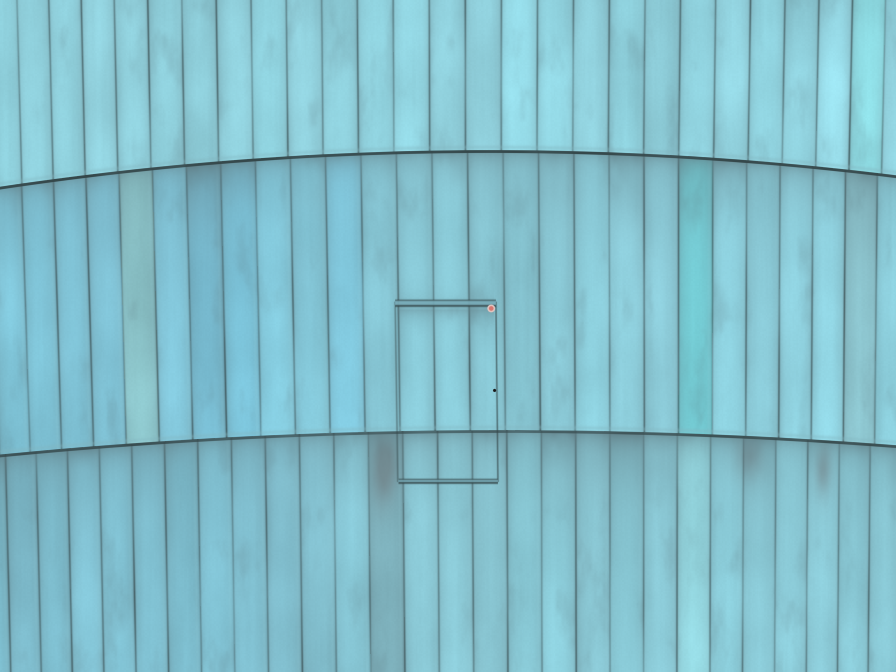
Reproduce this texture procedurally as a WebGL 1 fragment shader.

```glsl
precision highp float;
// Weathered blue-green metal cladding on a curved wall: three tiers of narrow
// panels, split by arched ledges, with a small framed hatch in the middle.
// Panels come from unrolling a cylinder; patina is layered value noise.

uniform vec2 u_resolution;

const vec3 SEAM_DARK = vec3(0.20, 0.27, 0.28);
const vec3 GRIME = vec3(0.37, 0.48, 0.51);
const vec3 RUST = vec3(0.43, 0.43, 0.44);
const float PANEL_ANGLE = 0.038;

float hash(vec2 p) {
  vec3 q = fract(vec3(p.xyx) * 0.1031);
  q += dot(q, q.yzx + 33.33);
  return fract((q.x + q.y) * q.z);
}

float noise(vec2 p) {
  vec2 i = floor(p), f = fract(p);
  f = f * f * (3.0 - 2.0 * f);
  return mix(mix(hash(i), hash(i + vec2(1.0, 0.0)), f.x),
             mix(hash(i + vec2(0.0, 1.0)), hash(i + 1.0), f.x), f.y);
}

float fbm(vec2 p) {
  float sum = 0.0, amp = 0.5;
  for (int i = 0; i < 4; i++) {
    sum += amp * noise(p);
    p = p * 2.03 + 17.1;
    amp *= 0.5;
  }
  return sum;
}

// Coverage of a stroke or disc: distance d, half width w, pixel size px.
float stroke(float d, float w, float px) {
  return 1.0 - smoothstep(w - 0.7 * px, w + 0.7 * px, abs(d));
}

float bell(float d, float w) { return exp(-d * d / (w * w)); }

float segment(vec2 p, vec2 a, vec2 b) {
  vec2 v = b - a;
  return length(p - a - v * clamp(dot(p - a, v) / dot(v, v), 0.0, 1.0));
}

float arch(float x, float centre, float top, float bend) {
  return top - bend * (x - centre) * (x - centre);
}

float same(float a, float b) { return 1.0 - step(0.5, abs(a - b)); }

float spot(vec2 p, vec2 centre, vec2 size) {
  vec2 q = (p - centre) / size;
  return exp(-dot(q, q));
}

// Base colour of one panel; tier 0 is the top, 2 the bottom.
vec3 panelColour(float tier, float id, float x) {
  float mid = same(tier, 1.0), low = same(tier, 2.0), top = same(tier, 0.0);
  vec3 c = top * vec3(0.572, 0.832, 0.880) + mid * vec3(0.555, 0.812, 0.865)
         + low * vec3(0.545, 0.795, 0.845);
  float left = 1.0 - smoothstep(0.30, 0.68, x);
  c += left * (mid * vec3(-0.045, -0.030, -0.005) + low * vec3(-0.040, -0.036, -0.018));
  c = mix(c, vec3(0.475, 0.760, 0.855), 0.6 * mid * max(same(id, -6.0), step(abs(id + 9.5), 0.6)));
  c = mix(c, vec3(0.570, 0.808, 0.830), mid * same(id, -12.0));
  c = mix(c, vec3(0.455, 0.805, 0.838), mid * same(id, 4.0));
  c = mix(c, vec3(0.555, 0.775, 0.812), mid * same(id, 9.0));
  c = mix(c, vec3(0.560, 0.870, 0.900), top * same(id, 9.0));
  c = mix(c, vec3(0.570, 0.825, 0.860), low * same(id, 4.0));
  c = mix(c, vec3(0.510, 0.720, 0.765), low * same(id, -5.0));
  float r = hash(vec2(id + 40.0, tier * 7.0 + 3.0));
  c.r += 0.012 * (hash(vec2(id + 71.0, tier + 11.0)) - 0.5);
  return c * (0.972 + 0.055 * r);
}

// Crisp dark gap, soft long shadow below, pale lip above; e is height over the edge.
vec3 ledge(vec3 c, float e, float dirt, float depth, float px) {
  float below = 1.0 - smoothstep(-px, px, e), drop = min(e, 0.0);
  c = mix(c, GRIME, below * (0.42 * exp(drop / 0.014) + (0.10 + 0.50 * dirt) * exp(drop / 0.085)));
  c = mix(c, vec3(0.51, 0.71, 0.75), 0.35 * bell(e - 0.005, 0.003));
  return mix(c, SEAM_DARK, depth * stroke(e + 0.0015, 0.0021, px));
}

// A pale rail with dark upper and lower rims.
vec3 rail(vec3 c, vec2 p, vec2 halfSize, float px) {
  float inside = stroke(p.x, halfSize.x, px);
  c = mix(c, vec3(0.47, 0.67, 0.72), 0.9 * inside * stroke(p.y, halfSize.y, px));
  float rims = max(0.65 * bell(p.y - halfSize.y, 0.0016), bell(p.y + halfSize.y, 0.0018));
  return mix(c, SEAM_DARK, 0.78 * inside * rims);
}

vec3 hatch(vec3 c, vec2 p, float px) {
  float shade = exp(-abs(p.y - 0.538) / 0.012) * stroke(p.x - 0.663, 0.072, px);
  c = mix(c, GRIME, 0.35 * shade);
  float left = segment(p, vec2(0.588, 0.550), vec2(0.592, 0.284));
  float right = segment(p, vec2(0.738, 0.550), vec2(0.741, 0.284));
  c = mix(c, SEAM_DARK, max(0.42 * bell(left, 0.0016), 0.58 * bell(right, 0.0015)));
  c = rail(c, p - vec2(0.663, 0.549), vec2(0.075, 0.0042), px);
  c = rail(c, p - vec2(0.667, 0.284), vec2(0.074, 0.0026), px);
  float badge = length(p - vec2(0.731, 0.541));
  c = mix(c, vec3(0.88, 0.77, 0.75), stroke(badge, 0.0058, px));
  c = mix(c, vec3(0.83, 0.42, 0.39), 0.85 * stroke(badge, 0.0034, px));
  return mix(c, vec3(0.10), stroke(length(p - vec2(0.736, 0.419)), 0.0023, px));
}

void main() {
  vec2 p = gl_FragCoord.xy / u_resolution.y;
  float px = 1.0 / u_resolution.y, down = 1.0 - p.y;
  float upper = p.y - arch(p.x, 0.729, 0.776, 0.1025);
  float lower = p.y - arch(p.x, 0.7465, 0.3594, 0.0654);
  float tier = 2.0 - step(0.0, upper) - step(0.0, lower);
  vec3 pick = vec3(same(tier, 0.0), same(tier, 1.0), same(tier, 2.0));

  // Unroll each slightly tapered tier into panel units.
  float radius = dot(pick, vec3(1.414, 1.4025, 1.378) - down * vec3(0.054, 0.045, 0.035));
  float axis = dot(pick, vec3(0.7193, 0.7137, 0.7165) + down * vec3(0.0, 0.009, 0.0054));
  float side = (p.x - 0.73) / 0.62;
  axis += dot(pick, vec3(0.0, 0.0065, 0.0085)) * (1.0 - side * side);
  float turn = asin(clamp((p.x - axis) / radius, -0.99, 0.99));
  float u = turn / PANEL_ANGLE - 1.5;
  float id = floor(u), f = fract(u);
  float seam = (f - step(0.5, f)) * PANEL_ANGLE * radius * cos(turn);

  // Patina: broad clouds, faint vertical streaks, cross bands and grain.
  vec3 c = panelColour(tier, id, p.x);
  vec2 q = p + vec2(id * 3.7 + 90.0, tier * 5.3);
  float cloud = fbm(q * vec2(15.0, 8.0)), streak = fbm(q * vec2(130.0, 5.0));
  float broad = noise(p * vec2(4.0, 3.5) + 31.0);
  float band = noise(vec2(id * 5.0 + 200.0, p.y * 17.0 + tier * 9.0));
  c *= 1.0 + 0.13 * (cloud - 0.47) + 0.04 * (streak - 0.47) + 0.03 * (band - 0.5);
  c *= 1.0 + 0.09 * (broad - 0.5) + 0.02 * (0.5 - f);
  c *= 1.0 + 0.012 * (hash(floor(p * 380.0)) - 0.5);
  c = mix(c, GRIME, 0.20 * smoothstep(0.52, 0.85, fbm(q * vec2(30.0, 13.0))));
  float stain = spot(p, vec2(0.573, 0.305), vec2(0.019, 0.055))
              + 0.6 * spot(p, vec2(1.115, 0.325), vec2(0.020, 0.035))
              + 0.6 * spot(p, vec2(1.226, 0.305), vec2(0.012, 0.045));
  c = mix(c, RUST, clamp(stain * step(1.5, tier) * (0.1 + cloud), 0.0, 0.55));

  // Standing seams: wide soft grime and a thin line that varies along its length.
  float edge = floor(u + 0.5);
  float wear = 0.40 + 0.50 * noise(vec2(edge * 9.0 + 300.0, p.y * 9.0 + tier * 5.0))
             + 0.35 * hash(vec2(edge + 90.0, tier + 2.0));
  c = mix(c, GRIME, 0.34 * wear * exp(-abs(seam) / 0.0085));
  c = mix(c, vec3(0.60, 0.83, 0.87), 0.12 * bell(seam + 0.0055, 0.0020));
  c = mix(c, SEAM_DARK, 0.53 * wear * bell(seam, 0.0016));

  float dirt = smoothstep(0.2, 0.75, cloud) * (0.35 + 0.65 * hash(vec2(id + 55.0, tier)));
  float uneven = 0.15 * noise(vec2(p.x * 30.0, tier + 4.0));
  c = ledge(c, upper, dirt, 0.98 - uneven, px);
  c = ledge(c, lower, dirt, 0.66 + 0.25 * smoothstep(0.1, 0.5, abs(p.x - 0.68)) - uneven, px);
  c = hatch(c, p, px);
  gl_FragColor = vec4(clamp(c, 0.0, 1.0), 1.0);
}
```
